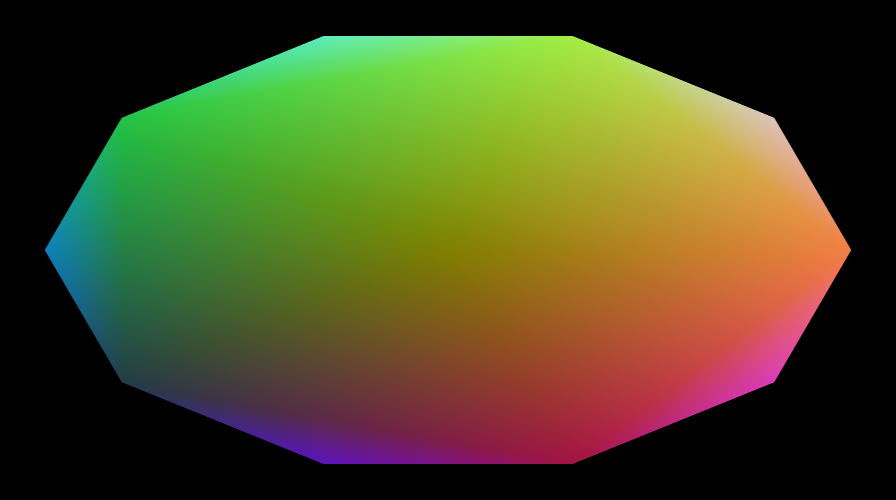
Give the GLSL for this background, as a WebGL 1 fragment shader.

```glsl
precision highp float;
// A stretched decagon on black, shaded by position, with blue tips on alternate corners.

uniform vec2 u_resolution;

const float PI = 3.14159265;
const float RADIUS = 0.9;        // share of the half canvas
const float CORNER_BLUE = 0.27;  // blue at the inner pentagon's corners
const float TIP_BLUE = 0.74;     // blue at the corners between them
const vec3 BACKGROUND = vec3(0.0);

// Scaled radius of a regular polygon: 0 at the centre, 1 on the outline.
// One corner lies on the positive x axis.
float polygonLevel(vec2 p, float sides) {
  float halfSector = PI / sides;
  float reach = 0.0;
  for (int i = 0; i < 10; i++) {
    if (float(i) >= sides) break;
    float angle = halfSector * (2.0 * float(i) + 1.0);
    reach = max(reach, dot(p, vec2(cos(angle), sin(angle))));
  }
  return reach / cos(halfSector);
}

// Blue rises linearly to the pentagon's edge, then steeply to each outer tip.
float facetBlue(float level) {
  float tipLevel = 1.0 / cos(PI / 5.0);
  float tip = clamp((level - 1.0) / (tipLevel - 1.0), 0.0, 1.0);
  return mix(CORNER_BLUE * min(level, 1.0), TIP_BLUE, tip);
}

void main() {
  // Canvas coordinates from -1 to 1 on both axes
  vec2 position = 2.0 * gl_FragCoord.xy / u_resolution - 1.0;
  vec2 p = position / RADIUS;

  // Red follows x, green follows y, blue follows the facets
  vec3 fill = vec3(0.5 + 0.5 * position, facetBlue(polygonLevel(p, 5.0)));

  // Outline smoothed over about one pixel
  float pixel = 4.0 / (RADIUS * (u_resolution.x + u_resolution.y));
  float coverage = clamp(0.5 + (1.0 - polygonLevel(p, 10.0)) / pixel, 0.0, 1.0);
  gl_FragColor = vec4(mix(BACKGROUND, fill, coverage), 1.0);
}
```
